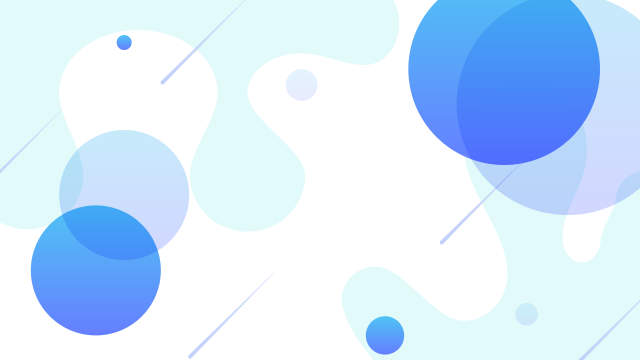
Reproduce this background procedurally as a Shadertoy shader.

```glsl
// Airy backdrop: mint liquid shapes on white, tapered diagonal streaks and
// gradient discs. The liquid edges join ellipse caps with smoothstep S-curves;
// pale discs multiply what lies below them, so overlaps deepen.

// Layout space: the canvas is 768 units wide, origin at the top left.
const float CANVAS_WIDTH = 768.0;
const vec3 MINT = vec3(0.89, 0.98, 0.98);

bool inEllipse(vec2 p, vec2 center, vec2 radii) {
    vec2 q = (p - center) / radii;
    return dot(q, q) < 1.0;
}

// S-curve from a to b while x runs from x0 to x1
float bend(float a, float b, float x0, float x1, float x) {
    return mix(a, b, smoothstep(x0, x1, x));
}

// Liquid hanging from the upper left, with two hollows and two drops
bool upperLiquid(vec2 p) {
    if (p.y > 211.0) // rounded drop ends
        return inEllipse(p, vec2(33, 211), vec2(67, 64))
            || inEllipse(p, vec2(297, 211), vec2(69, 67));
    if (p.y > 111.0) // necks
        return p.x < bend(71.0, 100.0, 111.0, 211.0, p.y)
            || (p.x > bend(261.0, 228.0, 111.0, 211.0, p.y)
             && p.x < bend(297.0, 366.0, 111.0, 211.0, p.y));
    if (p.x > 438.0) return inEllipse(p, vec2(438, 28), vec2(41, 50));
    if (p.x > 362.0) return p.y < bend(64.0, 78.0, 362.0, 438.0, p.x);
    return !inEllipse(p, vec2(166, 111), vec2(95, 75))
        && !inEllipse(p, vec2(362, 111), vec2(65, 47));
}

// Liquid rising from the lower right, with a lobe, a column and a shoulder
bool lowerLiquid(vec2 p) {
    // Small lobe and the bay beside it
    if (p.x < 450.0)
        return p.y < 360.0 ? inEllipse(p, vec2(450, 360), vec2(40))
            : p.x > 410.0 + 40.0 * pow((p.y - 360.0) / 74.0, 1.6);
    if (p.x < 556.0) return p.y > bend(320.0, 385.0, 450.0, 556.0, p.x);

    // Column with a round top
    if (p.y < 178.0) return inEllipse(p, vec2(630.5, 178), vec2(73.5, 83));
    bool rightOfBay = p.y < 328.0
        ? p.x > bend(557.0, 609.0, 178.0, 328.0, p.y)
        : !inEllipse(p, vec2(556, 328), vec2(53, 57));

    // White notch between the column and the right shoulder
    if (p.y > 285.0)
        return rightOfBay && !inEllipse(p, vec2(698, 285), vec2(23, 30));
    bool column = rightOfBay && p.x < bend(704.0, 675.0, 185.0, 285.0, p.y);
    bool shoulder = p.y < 240.0 ? inEllipse(p, vec2(775, 240), vec2(36, 35))
        : p.x > bend(739.0, 721.0, 235.0, 290.0, p.y);
    return column || shoulder;
}

float coverage(float dist, float pixel) {
    return clamp(0.5 - dist / pixel, 0.0, 1.0);
}

// Diagonal streak: wide round foot, thin tip up and to the right
float streak(vec2 p, vec2 foot, float pixel) {
    vec2 along = vec2(102, -102);
    float t = clamp(dot(p - foot, along) / dot(along, along), 0.0, 1.0);
    float dist = length(p - foot - along * t) - mix(2.3, 0.2, t);
    return coverage(dist, pixel) * (1.0 - 0.3 * t);
}

void mainImage(out vec4 fragColor, in vec2 fragCoord) {
    float pixel = CANVAS_WIDTH / iResolution.x;
    vec2 p = vec2(fragCoord.x, iResolution.y - fragCoord.y) * pixel;

    // Liquid, smoothed by a 4 x 4 grid of samples
    float liquid = 0.0;
    for (int i = 0; i < 16; i++) {
        vec2 q = p + ((vec2(i % 4, i / 4) + 0.5) / 4.0 - 0.5) * pixel;
        if (upperLiquid(q) || lowerLiquid(q)) liquid += 1.0 / 16.0;
    }
    vec3 color = mix(vec3(1), MINT, liquid);

    // Streaks
    vec2 feet[5] = vec2[](vec2(195, 99), vec2(530, 291), vec2(228, 428),
                          vec2(-30, 236), vec2(692, 437));
    for (int i = 0; i < 5; i++)
        color = mix(color, vec3(0.76, 0.82, 0.98), streak(p, feet[i], pixel));

    // Solid discs: center, radius
    vec3 solid[4] = vec3[](vec3(605, 83, 115), vec3(115, 324.5, 78),
                           vec3(462, 402.5, 23), vec3(149, 51, 9));
    for (int i = 0; i < 4; i++) {
        vec2 q = (p - solid[i].xy) / solid[i].z;
        vec3 blue = mix(vec3(0.29, 0.76, 0.96), vec3(0.38, 0.48, 1), 0.5 + 0.5 * q.y);
        float mask = coverage((length(q) - 1.0) * solid[i].z, pixel);
        color = mix(color, blue, 0.97 * mask);
    }

    // Pale discs: center, radius, strength
    vec4 pale[4] = vec4[](vec4(681, 125, 133, 1), vec4(149, 234, 78, 1),
                          vec4(362, 102, 19, 0.5), vec4(632, 377, 13.5, 0.5));
    for (int i = 0; i < 4; i++) {
        vec2 q = (p - pale[i].xy) / pale[i].z;
        vec3 tint = mix(vec3(0.78, 0.92, 0.985), vec3(0.82, 0.84, 1), 0.5 + 0.5 * q.y);
        float mask = coverage((length(q) - 1.0) * pale[i].z, pixel);
        color *= mix(vec3(1), tint, pale[i].w * mask);
    }

    fragColor = vec4(color, 1);
}
```
